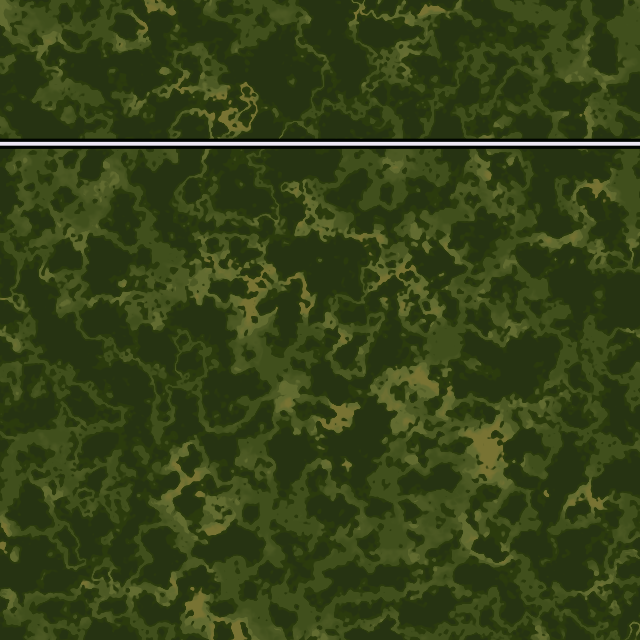
This pattern is drawn by a Shadertoy shader. Its source:

```glsl
float hash(vec2 cell) {
    vec3 q = fract(vec3(cell.xyx) * 0.1031);
    q += dot(q, q.yzx + 33.33);
    return fract((q.x + q.y) * q.z);
}

// Value noise centred on zero
float noise(vec2 p) {
    vec2 cell = floor(p), f = fract(p);
    f = f * f * (3.0 - 2.0 * f);
    float low = mix(hash(cell), hash(cell + vec2(1, 0)), f.x);
    float high = mix(hash(cell + vec2(0, 1)), hash(cell + vec2(1, 1)), f.x);
    return mix(low, high, f.y) - 0.5;
}

float fbm(vec2 p) {
    float sum = 0.0, amplitude = 0.5;
    for (int octave = 0; octave < 4; octave++) {
        sum += amplitude * noise(p);
        p = mat2(1.6, 1.2, -1.2, 1.6) * p + 17.3;
        amplitude *= 0.6;
    }
    return sum;
}

// Soft step centred on zero
float above(float value, float softness) {
    return smoothstep(-softness, softness, value);
}

vec3 foliage(vec2 uv) {
    // Ragged veins follow the zero contour of the noise
    float ridge = abs(fbm(uv * 20.0 + 40.0));
    float veinWidth = 0.067 + 0.09 * noise(uv * 7.0 + 5.0);
    float distanceToVein = ridge - veinWidth;

    // Dark ground, slightly greener beside the veins
    vec3 ground = mix(vec3(0.17, 0.23, 0.05), vec3(0.15, 0.20, 0.07),
                      above(distanceToVein - 0.055, 0.02));

    // Leaf green with olive patches along the vein centres
    float patches = fbm(uv * 13.0 + 91.0) - 0.6 * ridge;
    vec3 leaf = mix(vec3(0.25, 0.31, 0.11), vec3(0.30, 0.35, 0.14),
                    above(patches - 0.01, 0.06));
    vec3 olive = mix(vec3(0.38, 0.42, 0.19), vec3(0.47, 0.45, 0.20),
                     above(patches - 0.21, 0.05));
    leaf = mix(leaf, olive, above(patches - 0.115, 0.015));

    return mix(leaf, ground, above(distanceToVein, 0.012));
}

void mainImage(out vec4 fragColor, in vec2 fragCoord) {
    vec2 uv = fragCoord / iResolution.y;
    vec3 color = foliage(uv);

    // Pale horizontal rule with a black border
    float ruleDistance = abs(uv.y - 0.7754);
    color = mix(vec3(0.0, 0.02, 0.0), color, above(ruleDistance - 0.008, 0.001));
    color = mix(vec3(0.93, 0.91, 0.96), color, above(ruleDistance - 0.003, 0.001));

    fragColor = vec4(color, 1.0);
}
```
